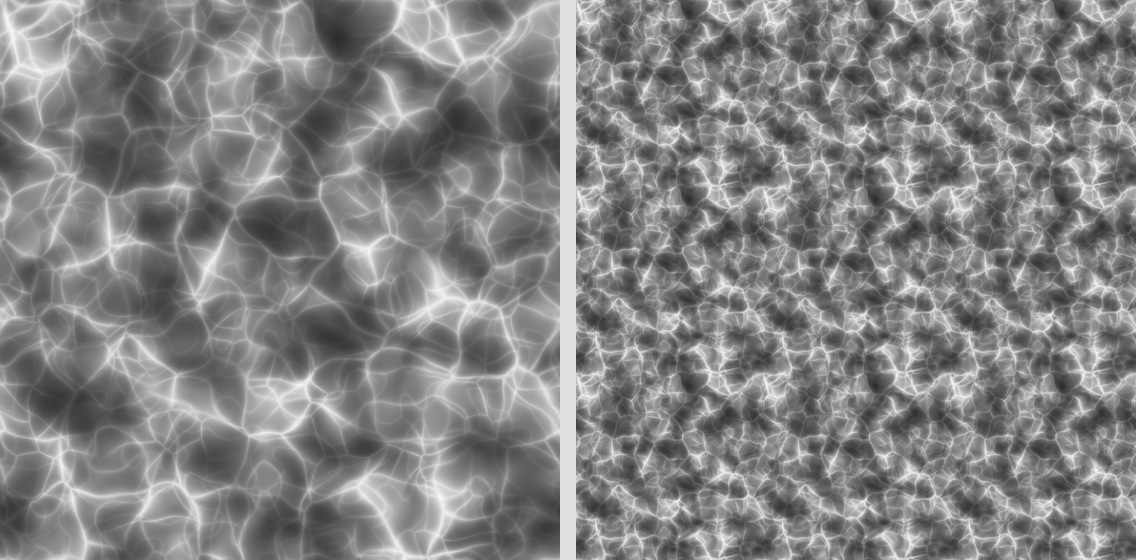
Left: one tile. Right: repeated 3 by 3.
Reproduce this texture procedurally as a three.js fragment shader.

```glsl
// Smoky grey web of glowing veins, like light caustics on dark water.
// Warped Voronoi borders and ridged gradient noise are laid over soft clouds;
// every layer wraps after a whole number of cells, so the square tiles.

#define CLOUD_CELLS 6.0
#define VEIN_CELLS 9.0
#define BRANCH_CELLS 16.0
#define LOOP_CELLS 9.0
#define VEIN_WIDTH 0.038
#define LOOP_WIDTH 0.028
#define WARP 0.024
#define BASE_GREY 0.34
#define CLOUD_CONTRAST 0.35
#define VEIN_GAIN 0.56
#define BRANCH_GAIN 0.29
#define LOOP_GAIN 0.2

varying vec2 vUv;

vec3 hash3(vec2 p) {
  vec3 q = fract(p.xyx * vec3(0.1031, 0.1030, 0.0973));
  q += dot(q, q.yxz + 33.33);
  return fract((q.xxy + q.yzz) * q.zyx);
}

float cornerSlope(vec2 corner, vec2 offset, float cells, float seed) {
  float angle = 6.28319 * hash3(mod(corner, cells) + seed).x;
  return dot(vec2(cos(angle), sin(angle)), offset);
}

// Gradient noise that wraps after the given number of cells
float noise(vec2 uv, float cells, float seed) {
  vec2 p = uv * cells;
  vec2 i = floor(p);
  vec2 f = p - i;
  vec2 u = f * f * f * (f * (f * 6.0 - 15.0) + 10.0);
  vec2 e = vec2(1.0, 0.0);
  float low = mix(cornerSlope(i, f, cells, seed),
                  cornerSlope(i + e.xy, f - e.xy, cells, seed), u.x);
  float high = mix(cornerSlope(i + e.yx, f - e.yx, cells, seed),
                   cornerSlope(i + e.xx, f - e.xx, cells, seed), u.x);
  return mix(low, high, u.y);
}

// Thin bright core with a long soft glow
float glow(float d, float width) {
  return width / (width + sqrt(d * d + 0.04 * width * width));
}

// Offset to the point of a cell, with its squared depth
vec3 cellPoint(vec2 cell, vec2 p, float cells, float seed) {
  vec3 h = hash3(mod(cell, cells) + seed);
  return vec3(cell + 0.08 + 0.84 * h.xy - p, 0.16 * h.z * h.z);
}

// Even lines along the borders between cells of differing depth
float veins(vec2 uv, float cells, float seed) {
  vec2 p = uv * cells;
  vec2 home = floor(p);
  vec2 own = vec2(0.0);
  float nearest = 9.0;
  for (int k = 0; k < 25; k++) {
    vec2 cell = home + vec2(mod(float(k), 5.0), floor(float(k) / 5.0 + 0.01)) - 2.0;
    vec3 point = cellPoint(cell, p, cells, seed);
    float power = dot(point.xy, point.xy) + point.z;
    if (power < nearest) {
      nearest = power;
      own = point.xy;
    }
  }
  float border = 9.0;
  for (int k = 0; k < 25; k++) {
    vec2 cell = home + vec2(mod(float(k), 5.0), floor(float(k) / 5.0 + 0.01)) - 2.0;
    vec3 point = cellPoint(cell, p, cells, seed);
    float gap = length(point.xy - own);
    float power = dot(point.xy, point.xy) + point.z;
    if (gap > 0.001) border = min(border, 0.5 * (power - nearest) / gap);
  }
  return glow(border, VEIN_WIDTH);
}

// Curved strands along the zero lines of noise
float loops(vec2 uv, float cells, float seed) {
  return glow(abs(noise(uv, cells, seed)), LOOP_WIDTH);
}

vec2 warp(vec2 uv, float cells, float seed) {
  return vec2(noise(uv, cells, seed), noise(uv, cells, seed + 31.0));
}

void main() {
  // Bend the space so that the borders curve
  vec2 bent = vUv + WARP * warp(vUv, 8.0, 11.0)
                  + 0.75 * WARP * warp(vUv, 15.0, 83.0);

  // Soft light and dark clouds
  float cloud = 0.8 * noise(vUv, CLOUD_CELLS, 5.0)
              + 0.45 * noise(bent, CLOUD_CELLS * 2.0, 47.0)
              + 0.2 * noise(bent, CLOUD_CELLS * 4.0, 71.0);

  // Veins that brighten and fade along their way
  float veinFade = 0.3 + 0.7 * smoothstep(-0.35, 0.35, noise(vUv, 6.0, 131.0));
  float branchFade = smoothstep(-0.35, 0.35, noise(vUv, 8.0, 157.0));
  float light = VEIN_GAIN * veinFade * veins(bent, VEIN_CELLS, 19.0)
              + BRANCH_GAIN * branchFade * veins(bent, BRANCH_CELLS, 59.0)
              + LOOP_GAIN * loops(bent, LOOP_CELLS, 97.0)
              + 0.4 * LOOP_GAIN * loops(bent, LOOP_CELLS * 2.0, 113.0);

  // Dark clouds swallow the veins, bright ones lift them
  float haze = smoothstep(-0.4, 0.45, cloud);
  float tone = BASE_GREY + CLOUD_CONTRAST * cloud + light * (0.4 + 0.95 * haze);

  // Roll the highlights off towards white
  float over = max(tone - 0.7, 0.0);
  tone = min(tone, 0.7) + 0.3 * (1.0 - exp(-over / 0.3));
  gl_FragColor = vec4(vec3(clamp(tone, 0.0, 1.0)), 1.0);
}
```
